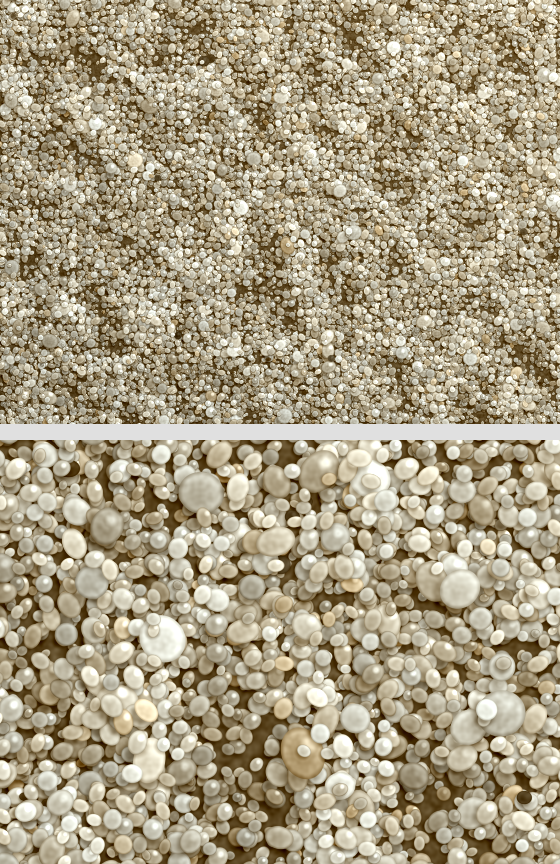
Top, the full canvas; bottom, a detail of the centre.
This texture is drawn by a Shadertoy shader. Its source:

```glsl
// Coarse pale sand: heaped translucent grains with brown hollows, lit from the upper right.

vec3 hash3(vec2 p) {
    vec3 q = fract(p.xyx * vec3(0.1031, 0.1030, 0.0973));
    q += dot(q, q.yxz + 33.33);
    return fract((q.xxy + q.yzz) * q.zyx);
}

float corner(vec2 cell, vec2 offset, vec2 f) {
    return dot(hash3(cell + offset).xy * 2.0 - 1.0, f - offset);
}

float gradientNoise(vec2 p) {
    vec2 cell = floor(p), f = fract(p);
    vec2 u = f * f * f * (f * (f * 6.0 - 15.0) + 10.0);
    return mix(mix(corner(cell, vec2(0, 0), f), corner(cell, vec2(1, 0), f), u.x),
               mix(corner(cell, vec2(0, 1), f), corner(cell, vec2(1, 1), f), u.x), u.y);
}

// Height of the heap: diagonal furrows plus small pits
float relief(vec2 p) {
    vec2 furrow = vec2(p.x - p.y, p.x + p.y) * vec2(5.0, 9.0) + 20.0;
    return gradientNoise(furrow) + 0.7 * gradientNoise(p * 24.0 + 50.0);
}

// Brown shadows rising to cream highlights
vec3 sandColour(float value, float warmth) {
    vec3 c = value - vec3(0.0, 0.122, 0.304) + value * vec3(0.0, 0.12, 0.24);
    return clamp(c - warmth * vec3(-0.02, 0.04, 0.12), 0.0, 1.0);
}

// Paints one layer of grains over surface = (value, warmth)
void layGrains(inout vec2 surface, vec2 p, float size, float layer, float share) {
    const vec2 light = vec2(0.6, 0.8);
    vec2 home = floor(p / size);
    for (int y = -1; y <= 1; y++)
    for (int x = -1; x <= 1; x++) {
        vec2 cell = home + vec2(x, y);
        vec3 place = hash3(cell + layer * 37.0 + 11.0);
        vec3 look = hash3(cell + layer * 53.0 + 211.0);
        vec2 centre = (cell + 0.5 + 0.7 * (place.xy - 0.5)) * size;
        float radius = size * mix(0.28, 0.52, place.z * place.z);

        // Turned ellipse in units of its radius
        float angle = look.x * 6.283;
        vec2 axis = vec2(cos(angle), sin(angle));
        float stretch = 1.0 + 0.22 * look.y;
        vec2 d = (p - centre) / radius;
        if (dot(d, d) > 5.0) continue;
        float height = relief(centre);
        if (fract(look.z * 7.31 + place.x) > share + 0.8 * height) continue;
        vec2 q = vec2(dot(d, axis) / stretch, dot(d, vec2(-axis.y, axis.x)) * stretch);
        float r = length(q);

        // Soft shadow on the grains below
        float shade = 1.0 - smoothstep(0.7, 1.45, length(d + light * 0.3));
        surface.x *= 1.0 - 0.27 * shade;

        // Glassy body: lit side, pale rim, dark outline and a glint
        float value = 0.69 + 0.24 * (look.z - 0.5) + 0.012 * layer + 0.2 * height;
        value += 0.09 * dot(d, light) + 0.07 * smoothstep(0.35, 0.8, r);
        value -= 0.2 * smoothstep(0.78, 1.05, r);
        float glint = 1.0 - smoothstep(0.1, 0.45, length(d - light * (0.3 + 0.3 * look.y)));
        value += 0.28 * glint * smoothstep(0.35, 0.9, place.y);
        value *= 1.0 - 0.6 * step(0.995, look.x);
        float warmth = 0.7 * (look.y - 0.5) + 0.8 * step(0.965, place.x);

        float blur = 0.7 / (iResolution.y * radius);
        float cover = 1.0 - smoothstep(1.0 - blur, 1.0 + blur, r);
        surface = mix(surface, vec2(value, warmth), cover);
    }
}

void mainImage(out vec4 fragColor, in vec2 fragCoord) {
    vec2 p = fragCoord / iResolution.y;
    vec2 uv = fragCoord / iResolution.xy;

    // Deep gaps
    vec2 surface = vec2(0.36 + 0.15 * gradientNoise(p * 90.0), 0.1);

    // Mixed grain sizes, with sparse large grains near the top
    for (int i = 0; i < 8; i++) {
        float layer = float(i);
        float size = i == 6 ? 0.036 : 0.013 + 0.005 * mod(layer, 3.0);
        float share = i < 2 ? 0.95 : i == 6 ? 0.2 : i == 7 ? 0.35 : 0.58;
        layGrains(surface, p, size, layer, share);
    }

    // Fine mottling, and light that grows warmer to the upper right
    float sunny = 0.5 * (uv.x + uv.y) - 0.5;
    surface.x += 0.1 * gradientNoise(p * 210.0) + 0.09 * sunny;
    fragColor = vec4(sandColour(surface.x, surface.y + 0.4 * sunny), 1.0);
}
```
